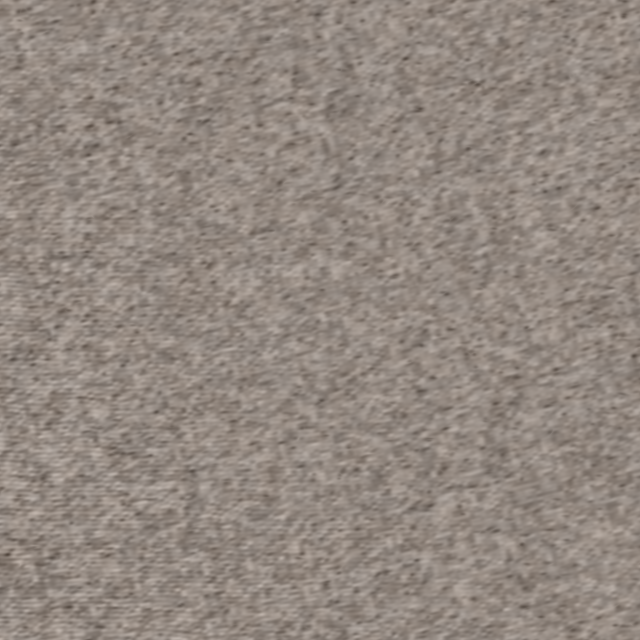
A Shadertoy shader for this texture:

```glsl
// Soft taupe woven cloth: slanted fibre noise at three scales, short dark
// flecks scattered on a jittered grid, and faint horizontal and vertical threads
// whose horizontal ribs grow crisper toward the lower left.

const vec3  CLOTH_COLOR   = vec3(0.583, 0.542, 0.511);
const vec3  TINT_SHIFT    = vec3(0.005, -0.001, -0.006); // warm to cool drift
const float FIBRE_SLANT   = 0.40;               // radians above horizontal
const vec2  BROAD_SCALE   = vec2(26.0, 40.0);   // cells across the canvas
const vec2  FIBRE_SCALE   = vec2(68.0, 124.0);
const vec2  FINE_SCALE    = vec2(118.0, 205.0);
const float BROAD_AMOUNT  = 0.017;
const float FIBRE_AMOUNT  = 0.070;
const float FINE_AMOUNT   = 0.070;
const vec2  FLECK_GRID    = vec2(56.0, 76.0);
const vec2  FLECK_SIZE    = vec2(0.0062, 0.0029); // half length, half height
const float FLECK_CHANCE  = 0.36;
const float FLECK_DEPTH   = 0.140;
const float FLECK_SLANT   = 0.25;
const float RIB_COUNT     = 132.0;
const float RIB_AMOUNT    = 0.036;
const float THREAD_AMOUNT = 0.014;
const float TAU           = 6.2831853;

// Integer hash: two random values in 0..1 per cell and seed
vec2 hash2(vec2 cell, uint seed) {
    uvec2 v = uvec2(ivec2(cell)) + uvec2(seed * 747u, seed * 2891u);
    v = v * 1664525u + 1013904223u;
    v.x += v.y * 1664525u;
    v.y += v.x * 1664525u;
    v ^= v >> 16u;
    v.x += v.y * 1664525u;
    v.y += v.x * 1664525u;
    v ^= v >> 16u;
    return vec2(v & 0xffffu) / 65535.0;
}

// Smooth value noise in -1..1
float noise(vec2 p, uint seed) {
    vec2 cell = floor(p);
    vec2 f = p - cell;
    f = f * f * (3.0 - 2.0 * f);
    float low  = mix(hash2(cell, seed).x, hash2(cell + vec2(1, 0), seed).x, f.x);
    float high = mix(hash2(cell + vec2(0, 1), seed).x, hash2(cell + vec2(1, 1), seed).x, f.x);
    return 2.0 * mix(low, high, f.y) - 1.0;
}

vec2 rotate(vec2 p, float angle) {
    float c = cos(angle), s = sin(angle);
    return vec2(c * p.x + s * p.y, c * p.y - s * p.x);
}

// Soft elliptical flecks, one possible per grid cell
float flecks(vec2 p) {
    vec2 home = floor(p * FLECK_GRID);
    float cover = 0.0;
    for (int j = -1; j <= 1; j++) {
        for (int i = -1; i <= 1; i++) {
            vec2 cell = home + vec2(i, j);
            vec2 chance = hash2(cell, 11u);
            vec2 center = (cell + hash2(cell, 12u)) / FLECK_GRID;
            vec2 shape = hash2(cell, 13u);
            vec2 size = FLECK_SIZE * mix(vec2(0.65, 0.8), vec2(1.35, 1.3), shape);
            vec2 d = rotate(p - center, FLECK_SLANT + 0.5 * (shape.y - 0.5)) / size;
            float strength = step(chance.x, FLECK_CHANCE) * mix(0.4, 1.0, chance.y);
            cover = max(cover, strength * exp(-dot(d, d)));
        }
    }
    return cover;
}

// Wavering horizontal ribs, broken up along their length
float ribs(vec2 p) {
    float waver = 0.35 * noise(p * vec2(16.0, 9.0), 21u);
    float breaks = 0.6 + 0.4 * noise(p * vec2(48.0, 64.0), 22u);
    return sin(TAU * (p.y * RIB_COUNT + waver)) * breaks;
}

void mainImage(out vec4 fragColor, in vec2 fragCoord) {
    vec2 p = fragCoord / min(iResolution.x, iResolution.y);

    // Crispness falls from the lower left to the upper right
    float crisp = 1.0 - smoothstep(0.1, 1.15, p.x + 0.75 * p.y);

    // Slanted fibres, gently bent so that no lattice shows
    vec2 bend = 0.004 * vec2(noise(p * 18.0, 1u), noise(p * 18.0, 2u));
    vec2 q = rotate(p + bend, FIBRE_SLANT);
    float shade = BROAD_AMOUNT * noise(q * BROAD_SCALE, 3u);
    shade += FIBRE_AMOUNT * noise(q * FIBRE_SCALE, 4u);
    shade += FINE_AMOUNT * mix(0.9, 1.25, crisp) * noise(rotate(p, 0.24) * FINE_SCALE, 5u);

    // Woven threads
    shade += RIB_AMOUNT * mix(0.12, 1.0, crisp) * ribs(p);
    shade += THREAD_AMOUNT * noise(p * vec2(95.0, 9.0), 6u);

    shade -= FLECK_DEPTH * flecks(p + bend);

    // Slow warm and cool drift
    float tint = noise(p * vec2(36.0, 50.0), 7u);
    fragColor = vec4(CLOTH_COLOR + shade + TINT_SHIFT * tint, 1.0);
}
```
